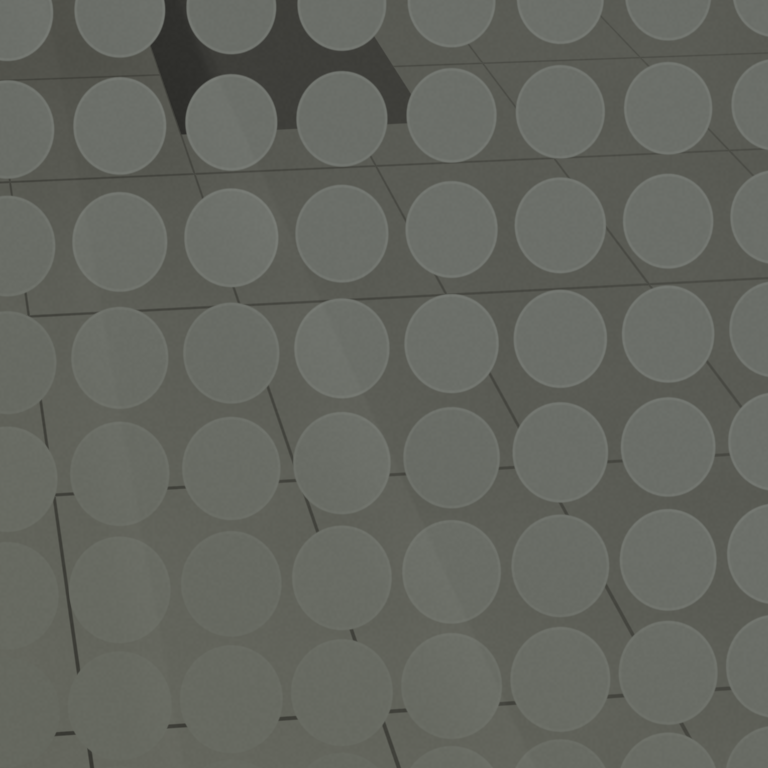
Reproduce this pattern procedurally as a three.js fragment shader.

```glsl
varying vec2 vUv;

// Dot lattice, measured from the top left
const vec2 DOT_ORIGIN = vec2(0.156, 0.013);
const vec2 DOT_PITCH = vec2(0.1458, 0.151);
const float DOT_BOW = 0.0006;        // columns tighten to the right
const vec2 DOT_TILT = vec2(0.0038, 0.0008); // rows climb, more so lower down
const float DOT_RADIUS = 0.0592;
const vec2 DOT_GROWTH = vec2(-0.0006, 0.0014);
const float DOT_STRETCH = 1.05;

// Paving seen in perspective behind the dots
const vec2 SEAM_ORIGIN = vec2(0.009, 0.208);
const float SEAM_PITCH = 0.238;
const float SEAM_LEAN = 0.14;
const float SEAM_FAN = 0.204;
const int COURSES = 5;
const float COURSE_TOP = -0.297;
const float COURSE_SCALE = 0.402;
const float COURSE_RATIO = 1.33;
const vec2 JOINT_HALF_WIDTH = vec2(0.0008, 0.0018); // far, added when near

const float SOFT = 0.0014;
const float GRAIN = 0.012;
const float MOTTLE = 0.012;
const float DOT_VARIATION = 0.010;

const vec3 FLOOR_COLOR = vec3(0.350, 0.355, 0.328);
const vec3 FLOOR_DIM = vec3(0.310, 0.312, 0.285);
const vec3 FLOOR_HAZE = vec3(0.390, 0.397, 0.362);
const vec3 DOT_COLOR = vec3(0.422, 0.435, 0.412);
const vec3 DOT_HAZE = vec3(0.400, 0.410, 0.375);
const vec3 JOINT_COLOR = vec3(0.200, 0.200, 0.180);
const vec3 SHADOW_DARK = vec3(0.175, 0.175, 0.163);
const vec3 SHADOW_LIGHT = vec3(0.245, 0.245, 0.228);

float hash(vec2 p) {
  vec3 q = fract(vec3(p.xyx) * 0.1031);
  q += dot(q, q.yzx + 33.33);
  return fract((q.x + q.y) * q.z);
}

float noise(vec2 p) {
  vec2 i = floor(p), f = fract(p);
  f = f * f * (3.0 - 2.0 * f);
  return mix(mix(hash(i), hash(i + vec2(1.0, 0.0)), f.x),
             mix(hash(i + vec2(0.0, 1.0)), hash(i + 1.0), f.x), f.y);
}

float inside(float d) { return 1.0 - smoothstep(-SOFT, SOFT, d); }

// Index of the fanned seam at p; whole numbers lie on seams
float seamIndex(vec2 p) {
  vec2 q = p - SEAM_ORIGIN;
  return (q.x - SEAM_LEAN * q.y) / (SEAM_PITCH + SEAM_FAN * q.y);
}

float jointDistance(vec2 p, float seam) {
  float lean = SEAM_LEAN + SEAM_FAN * seam;
  float gap = SEAM_PITCH + SEAM_FAN * (p.y - SEAM_ORIGIN.y);
  float d = abs(fract(seam + 0.5) - 0.5) * gap / sqrt(1.0 + lean * lean);
  for (int k = 0; k < COURSES; k++) {
    float n = float(k);
    float y = COURSE_TOP + COURSE_SCALE * pow(COURSE_RATIO, n);
    d = min(d, abs(p.y - y + (0.036 + 0.008 * n) * p.x));
  }
  return d;
}

// Signed distance to the nearest dot, with its column and row
vec3 nearestDot(vec2 p) {
  float u = (p.x - DOT_ORIGIN.x) / DOT_PITCH.x;
  float col = floor(u + 0.004 * u * u + 0.5);
  float rise = DOT_ORIGIN.y - DOT_TILT.x * col;
  float pitch = DOT_PITCH.y - DOT_TILT.y * col;
  float row = floor((p.y - rise) / pitch + 0.5);
  vec2 center = vec2(DOT_ORIGIN.x + DOT_PITCH.x * col - DOT_BOW * col * col,
                     rise + pitch * row);
  vec2 q = (p - center) / vec2(1.0, DOT_STRETCH);
  return vec3(length(q) - DOT_RADIUS - dot(DOT_GROWTH, vec2(col, row)), col, row);
}

// Reflected band with one crisp edge, fading to the left
float streak(vec2 p, float start, float lean, float width) {
  float d = start + lean * p.y - p.x;
  return smoothstep(-0.004, 0.004, d) * (1.0 - smoothstep(0.0, width, d));
}

void main() {
  vec2 p = vec2(vUv.x, 1.0 - vUv.y);
  float haze = smoothstep(0.1, 1.05, p.y + 0.15 - 0.6 * p.x);
  float seam = seamIndex(p);

  // Floor and cast shadow
  float dim = (1.0 - smoothstep(0.0, 0.55, p.x)) * (1.0 - smoothstep(0.05, 0.4, p.y));
  vec3 color = mix(mix(FLOOR_COLOR, FLOOR_DIM, dim), FLOOR_HAZE, haze);
  color += MOTTLE * (noise(p * vec2(9.0, 14.0)) - 0.5);
  float shadow = inside(max(max(1.0 - seam, seam - 2.44) * 0.2, p.y + 0.05 * p.x - 0.187));
  color = mix(color, mix(SHADOW_DARK, SHADOW_LIGHT, smoothstep(1.25, 1.4, seam)), shadow);

  // Paving joints, bolder when near
  float halfWidth = JOINT_HALF_WIDTH.x + JOINT_HALF_WIDTH.y * p.y;
  float strength = mix(0.5, 0.95, p.y) * (1.0 - 0.4 * p.x);
  color = mix(color, JOINT_COLOR, strength * inside(jointDistance(p, seam) - halfWidth) * (1.0 - shadow));

  // Dots with a faint pale rim
  vec3 spot = nearestDot(p);
  vec3 dotColor = mix(DOT_COLOR, DOT_HAZE, haze);
  dotColor += DOT_VARIATION * (hash(spot.yz + 17.0) - 0.5);
  dotColor += 0.03 * (1.0 - haze) * (1.0 - smoothstep(0.0, 0.003, abs(spot.x + 0.002)));
  color = mix(color, dotColor, inside(spot.x));

  // Reflections and grain
  color += 0.014 * streak(p, 0.237, 0.46, 0.13) + 0.010 * streak(p, 0.06, 0.18, 0.07);
  color += GRAIN * (noise(p * 300.0) - 0.5);
  gl_FragColor = vec4(color, 1.0);
}
```
